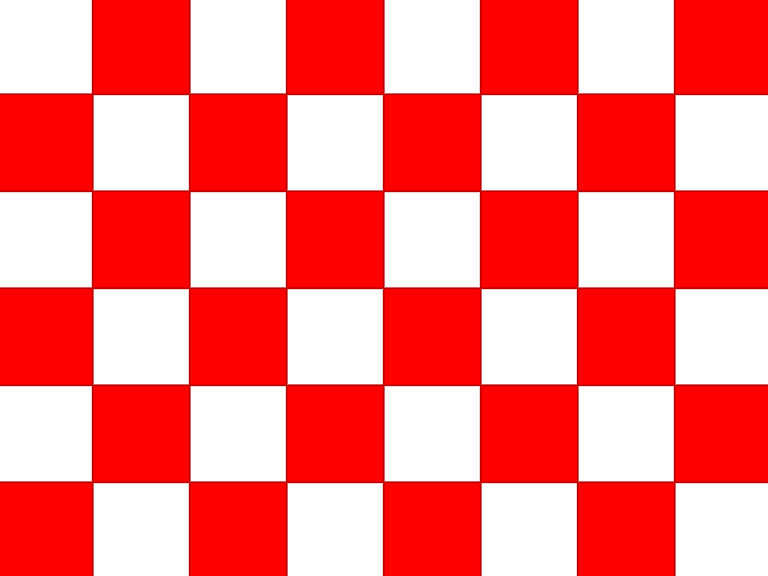
This pattern is drawn by a Shadertoy shader. Its source:

```glsl
// Red and white checkerboard with a hairline of darker red on every cell edge.
// A triangle wave per axis gives the signed distance to the nearest grid line;
// the signs pick the cell colour and the distances draw the hairlines.

// Signed distance to the nearest integer, positive in even cells.
vec2 signedEdge(vec2 p) {
    return abs(mod(p - 0.5, 2.0) - 1.0) - 0.5;
}

void mainImage(out vec4 fragColor, in vec2 fragCoord) {
    const vec3 white = vec3(1.0);
    const vec3 red = vec3(1.0, 0.0, 0.0);
    const vec3 lineRed = vec3(0.74, 0.0, 0.0);

    // Canvas heights, measured from the centre.
    vec2 uv = (fragCoord - 0.5 * iResolution.xy) / iResolution.y;
    float pixel = 1.0 / iResolution.y;
    float cell = 0.1684;
    vec2 edge = signedEdge((uv + 0.0005) / cell) * cell;

    // Checker: the product of the two smoothed signs.
    vec2 side = clamp(2.0 * edge / pixel, -1.0, 1.0);
    vec3 color = mix(red, white, 0.5 + 0.5 * side.x * side.y);

    // Hairlines, blended by the share of the pixel they cover.
    float halfWidth = 0.00155;
    vec2 nearest = abs(edge);
    vec2 inner = max(nearest - 0.5 * pixel, -halfWidth);
    vec2 outer = min(nearest + 0.5 * pixel, halfWidth);
    vec2 cover = clamp((outer - inner) / pixel, 0.0, 1.0);
    color = mix(color, lineRed, max(cover.x, cover.y));

    fragColor = vec4(color, 1.0);
}
```
